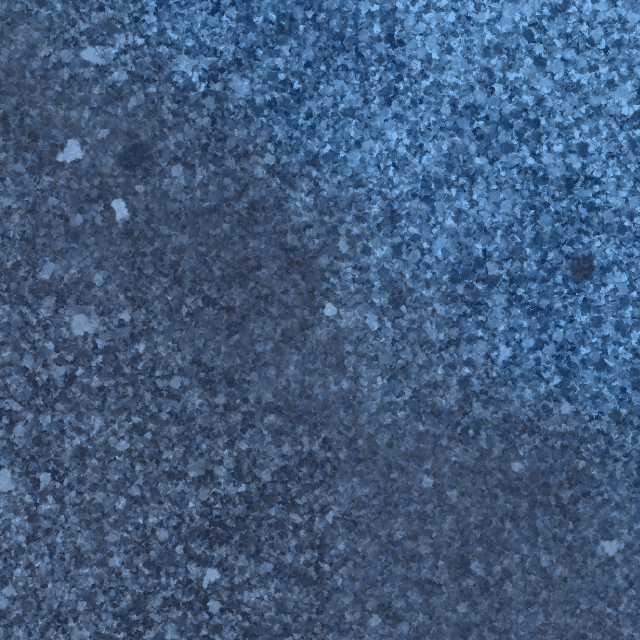
Reproduce this texture procedurally as a WebGL 1 fragment shader.

```glsl
precision highp float;
// Damp blue gravel: ragged cellular grains in several sizes over a dusty ground.
// Light falls from the upper right; a diagonal band of dust mutes the grains,
// and a few pale, slate and rust stones lie scattered on top.

uniform vec2 u_resolution;

vec2 hash2(vec2 p) {
  p = vec2(dot(p, vec2(127.1, 311.7)), dot(p, vec2(269.5, 183.3)));
  return fract(sin(p) * 43758.5453);
}

// Cellular noise: x = gap to the neighbour, y = distance to centre, zw = cell id.
vec4 cells(vec2 p) {
  vec2 base = floor(p);
  vec2 id = vec2(0.0);
  float nearest = 8.0;
  float second = 8.0;
  for (int j = -1; j <= 1; j++) {
    for (int i = -1; i <= 1; i++) {
      vec2 cell = base + vec2(float(i), float(j));
      float d = length(cell + hash2(cell) - p);
      if (d < nearest) {
        second = nearest;
        nearest = d;
        id = cell;
      } else {
        second = min(second, d);
      }
    }
  }
  return vec4(second - nearest, nearest, hash2(id + 57.3));
}

// Layered sines, roughly -1 to 1.
float waves(vec2 p) {
  float sum = 0.0;
  float amp = 0.5;
  for (int i = 0; i < 4; i++) {
    sum += amp * sin(p.x + 1.7 * sin(p.y)) * cos(p.y - 1.3 * sin(p.x * 0.8));
    p = mat2(1.2, 1.6, -1.6, 1.2) * p + 2.3;
    amp *= 0.6;
  }
  return sum;
}

// Coverage of stones with soft outlines within their cells.
float stone(vec4 c, float radius, float soft) {
  return smoothstep(0.0, 0.2, c.x) * (1.0 - smoothstep(radius - soft, radius + soft, c.y));
}

void main() {
  vec2 uv = gl_FragCoord.xy / u_resolution;
  float drift = waves(uv * 7.0);
  float mottle = waves(uv * 26.0 + 4.0);
  float clump = waves(uv * 62.0 + 17.0);

  // Broad light and dust
  float diagonal = uv.x + uv.y;
  float sun = smoothstep(0.8, 1.85, diagonal + 0.16 * drift);
  float band = (diagonal - 0.9 + 0.2 * drift) / 0.2;
  float dust = exp(-band * band);
  dust = max(dust, 0.9 * smoothstep(0.5, 0.12, length((uv - vec2(0.82, 0.08)) * vec2(0.9, 1.5))));
  float contrast = (1.0 - 0.45 * dust) * (1.05 + 0.5 * sun);

  // Wobbled coordinates roughen every outline
  vec2 p = uv + 0.0045 * vec2(waves(uv * 170.0), waves(uv.yx * 190.0 + 9.0));

  // Fine grit in two sizes, fading softly into the ground
  vec4 grit = cells(p * 180.0);
  vec4 sand = cells(p * 98.0 + 13.0);
  float gritTone = (pow(grit.z, 1.6) - 0.38) * smoothstep(-0.15, 0.4, grit.x);
  float sandTone = (pow(sand.z, 2.2) - 0.31) * smoothstep(-0.1, 0.4, sand.x);
  float tone = 0.235 + 0.3 * sun - 0.05 * dust + 0.07 * drift;
  tone += contrast * (0.14 * mottle + 0.15 * clump + 0.62 * gritTone + 0.66 * sandTone);

  // Pebbles, denser in the light
  vec4 pebble = cells(p * 46.0 + 31.0);
  float pale = smoothstep(0.0, 0.04, pebble.z - mix(0.88, 0.74, sun) - 0.08 * dust);
  float dark = 1.0 - smoothstep(0.12, 0.2, pebble.z);
  float cover = stone(pebble, 0.42, 0.14);
  tone = mix(tone, 0.45 + 0.35 * pebble.w + 0.25 * sun + 0.3 * gritTone, 0.85 * pale * cover);
  tone = mix(tone, -0.08 + 0.12 * pebble.w, 0.75 * dark * cover * (1.0 - 0.5 * dust));

  // Sparse large pale stones with torn edges
  vec2 torn = uv + 0.012 * vec2(waves(uv * 55.0 + 3.0), waves(uv.yx * 61.0));
  vec4 cobble = cells(torn * vec2(22.0, 25.0) + 71.0);
  float large = step(0.972 - 0.02 * sun, cobble.z) * stone(cobble, 0.38, 0.09);
  tone = mix(tone, 0.75 + 0.3 * cobble.w + 0.25 * gritTone, 0.9 * large);

  // Tone to colour: violet grey in shade, clear blue in the light
  tone = clamp(tone, -0.14, 1.15);
  vec3 color = mix(vec3(0.17, 0.24, 0.35), vec3(0.50, 0.65, 0.82), tone);
  float blueness = smoothstep(0.0, 0.6, sun);
  color += mix(vec3(0.016, 0.0, -0.012), vec3(-0.05, 0.008, 0.05), blueness);
  color += 0.03 * (sand.w - 0.5) * vec3(1.0, 0.2, -0.8);

  // Rare rust and slate stones
  vec4 rare = cells(torn * vec2(8.0, 9.0) + 5.0);
  float body = stone(rare, 0.19, 0.05);
  vec3 rust = vec3(0.34, 0.21, 0.24) + 0.2 * gritTone;
  vec3 slate = vec3(0.15, 0.22, 0.32) + 0.08 * gritTone;
  color = mix(color, rust, 0.85 * body * step(0.92, rare.z));
  color = mix(color, slate, 0.9 * body * step(rare.z, 0.03));

  gl_FragColor = vec4(color, 1.0);
}
```
